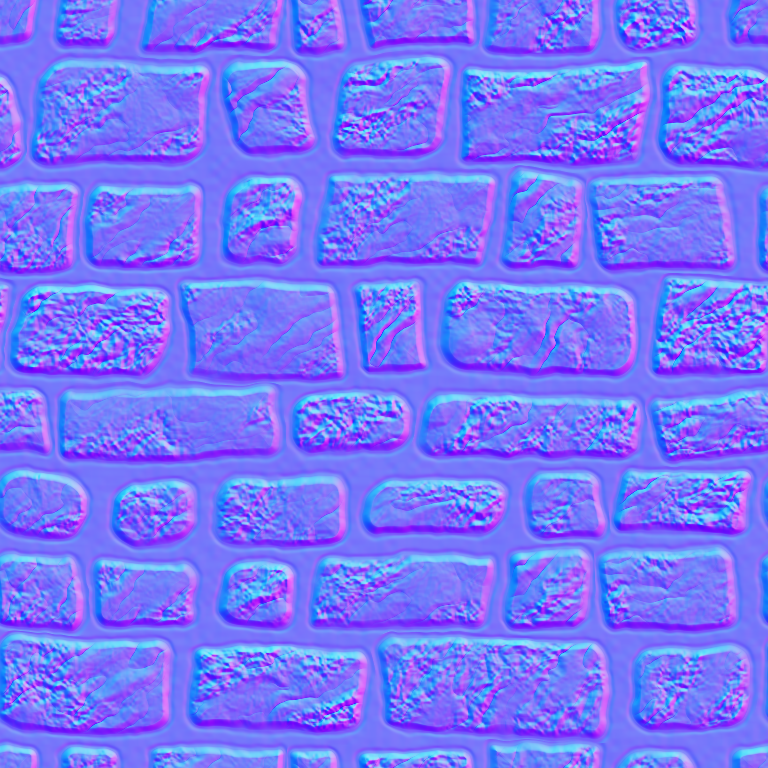
Give the GLSL for this texture map, as a Shadertoy shader.

```glsl
// Tangent-space normal map of a tiling rubble stone wall: eight uneven courses of rough blocks in smooth mortar.

float hash(vec2 p) {
    return fract(sin(dot(p, vec2(127.1, 311.7))) * 43758.5453);
}

// Value noise that wraps after a whole number of cells
float noise(vec2 p, float period) {
    vec2 i = floor(p), f = p - i;
    f = f * f * (3.0 - 2.0 * f);
    vec2 a = mod(i, period), b = mod(i + 1.0, period);
    return mix(mix(hash(a), hash(vec2(b.x, a.y)), f.x),
               mix(hash(vec2(a.x, b.y)), hash(b), f.x), f.y);
}

vec2 noise2(vec2 p, float period) {
    return vec2(noise(p, period), noise(p + 4.0, period)) - 0.5;
}

// Course layout, bottom to top
const float courseEdge[8] = float[8](-0.074, 0.039, 0.173, 0.290, 0.395, 0.501, 0.641, 0.781);
const float stoneCount[8] = float[8](7.0, 4.0, 6.0, 6.0, 4.0, 5.0, 6.0, 5.0);
const float firstJoint[8] = float[8](0.057, 0.241, 0.108, 0.135, 0.068, 0.018, 0.108, 0.034);

float edgeY(int row) {
    return courseEdge[row & 7] + float(row >> 3);
}

// Two courses share a seed, so their stones recur
float courseSeed(int row) {
    int k = row & 7;
    return k == 6 ? 2.0 : float(k);
}

float jointX(int row, float col) {
    float n = stoneCount[row & 7], i = mod(col, n);
    float jitter = i < 0.5 ? 0.0 : 0.6 * (hash(vec2(i, courseSeed(row) + 11.0)) - 0.5);
    return firstJoint[row & 7] + (col + jitter) / n;
}

// Signed distance to one stone, its local position and its seed
vec4 stone(vec2 p, int row, float col) {
    vec2 id = vec2(mod(col, stoneCount[row & 7]), courseSeed(row) + 30.0);
    vec2 low = vec2(jointX(row, col), edgeY(row));
    vec2 high = vec2(jointX(row, col + 1.0), edgeY(row + 1));
    low += 0.006 + vec2(0.018, 0.012) * vec2(hash(id + 1.3), hash(id + 2.7));
    high -= 0.006 + vec2(0.018, 0.016) * vec2(hash(id + 3.1), hash(id + 4.9));
    vec2 q = p - 0.5 * (low + high), halfSize = 0.5 * (high - low);
    vec2 local = q;
    q.y += q.x * 0.12 * (hash(id + 5.3) - 0.5);
    q.x += q.y * 0.35 * (hash(id + 6.1) - 0.5);
    float radius = min(0.006 + 0.026 * hash(id + 7.7), 0.8 * min(halfSize.x, halfSize.y));
    vec2 e = abs(q) - halfSize + radius;
    float d = length(max(e, 0.0)) + min(max(e.x, e.y), 0.0) - radius;
    return vec4(d, local, hash(id + 8.9));
}

vec4 nearestStone(vec2 p) {
    int row = -1;
    for (int k = 0; k < 9; k++) if (p.y > edgeY(k)) row = k;
    vec4 nearest = vec4(1.0);
    for (int j = row - 1; j <= row + 1; j++) {
        float col = floor((p.x - firstJoint[j & 7]) * stoneCount[j & 7]);
        for (float i = -1.0; i < 2.0; i++) {
            vec4 s = stone(p, j, col + i);
            if (s.x < nearest.x) nearest = s;
        }
    }
    return nearest;
}

// Chiselled face: slanted ridges, lumps and patches of fine grain
float stoneFace(vec2 q, float seed) {
    vec2 shift = 40.0 * vec2(seed, fract(seed * 7.3));
    float angle = mix(0.1, 1.1, fract(seed * 13.7));
    vec2 s = mat2(cos(angle), -sin(angle), sin(angle), cos(angle)) * q;
    s += 0.020 * noise2(q * 30.0 + shift, 64.0) + 0.008 * noise2(q * 80.0 + shift, 64.0);
    float ridges = abs(2.0 * noise(s * vec2(16.0, 50.0) + shift, 64.0) - 1.0);
    float patches = mix(0.25, 1.6, smoothstep(0.3, 0.8, noise(s * vec2(12.0, 28.0) + shift + 9.0, 64.0)));
    float grain = 0.0045 * noise(s * vec2(50.0, 90.0) + shift, 64.0);
    grain += 0.0035 * noise(q * 130.0 + shift, 64.0);
    grain += 0.0022 * noise(q * 220.0 + shift, 64.0);
    return 0.004 * noise(q * 22.0 + shift, 64.0)
         + 0.0055 * ridges * mix(0.3, 1.3, fract(seed * 5.1))
         + (grain - 0.005) * patches * mix(0.8, 1.4, fract(seed * 3.7));
}

float height(vec2 p) {
    float mortar = 0.0014 * noise(p * 24.0, 24.0) + 0.0006 * noise(p * 100.0, 100.0);
    // Irregular outlines
    p += 0.016 * noise2(p * 9.0, 9.0);
    p += 0.006 * noise2(p * 32.0, 32.0);
    p += 0.002 * noise2(p * 90.0, 90.0);
    vec4 s = nearestStone(p);
    float inside = smoothstep(0.002, -0.008, s.x);
    float groove = exp(-pow((s.x - 0.005) / 0.0035, 2.0));
    float dome = 0.002 * smoothstep(0.0, -0.030, s.x);
    float face = 0.005 + dome + stoneFace(s.yz, s.w);
    return mix(mortar - 0.001 * groove, face, inside);
}

void mainImage(out vec4 fragColor, in vec2 fragCoord) {
    vec2 p = fragCoord / iResolution.xy;
    vec2 e = vec2(0.0011, 0.0);
    float h = height(p);
    vec2 slope = (h - vec2(height(p + e.xy), height(p + e.yx))) / e.x;
    vec2 tilt = slope / sqrt(1.0 + dot(slope, slope));

    // Encode the tilt in red and green, with blue kept high
    vec3 color = vec3(0.465 + 0.49 * tilt, 0.98);
    fragColor = vec4(clamp(color, 0.0, 1.0), 1.0);
}
```
